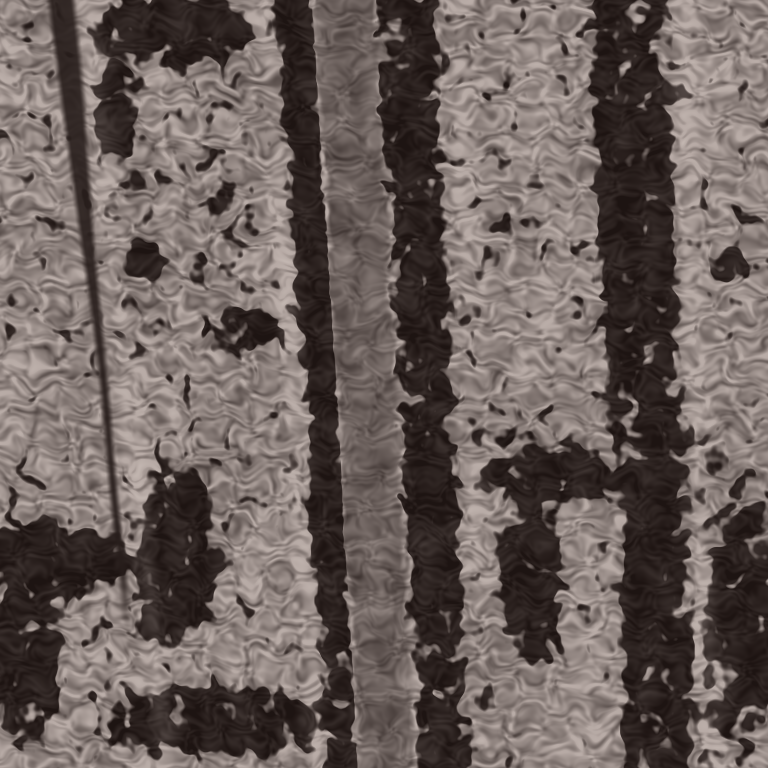
Give the GLSL for this texture, as a Shadertoy shader.

```glsl
const vec3 SHADOW_COLOR = vec3(0.115, 0.078, 0.070);
const vec3 PILE_COLOR = vec3(0.715, 0.665, 0.645);
const vec3 SHEEN_COLOR = vec3(0.81, 0.765, 0.74);

const float SLANT_LEFT = 0.12;
const float SLANT_RIGHT = 0.04;
const vec2 FLECK_SCALE = vec2(38.0, 36.0);
const vec2 RIPPLE_SCALE = vec2(32.0, 88.0);
const vec2 FIBRE_SCALE = vec2(75.0, 140.0);
const float RAGGEDNESS = 0.85;
const float PILE_TONE = 0.75;
const float GREY_TONE = 0.50;

// Dark stripes: centre, half width, strength
const vec3 BANDS[3] = vec3[3](
    vec3(0.383, 0.024, 0.92),
    vec3(0.530, 0.036, 0.82),
    vec3(0.818, 0.050, 0.78));

// Worn patches: centre, radii
const vec4 DARK_PATCHES[12] = vec4[12](
    vec4(0.23, 0.04, 0.12, 0.055), vec4(0.15, 0.15, 0.03, 0.08),
    vec4(0.19, 0.34, 0.032, 0.025), vec4(0.32, 0.43, 0.055, 0.03),
    vec4(0.23, 0.73, 0.065, 0.13), vec4(0.06, 0.73, 0.12, 0.06),
    vec4(0.03, 0.85, 0.055, 0.13), vec4(0.28, 0.94, 0.16, 0.055),
    vec4(0.72, 0.62, 0.10, 0.045), vec4(0.69, 0.75, 0.05, 0.13),
    vec4(0.95, 0.345, 0.028, 0.025), vec4(0.97, 0.80, 0.06, 0.18));

// Vertical folds that catch the light: position, half width, strength
const vec3 FOLDS[4] = vec3[4](
    vec3(0.112, 0.016, 0.17), vec3(0.343, 0.014, 0.18),
    vec3(0.598, 0.018, 0.13), vec3(0.886, 0.016, 0.20));

float hash(vec2 p) {
    vec3 q = fract(vec3(p.xyx) * 0.1031);
    q += dot(q, q.yzx + 33.33);
    return fract((q.x + q.y) * q.z);
}

float cornerSlope(vec2 cell, vec2 offset) {
    float angle = 6.2832 * hash(cell);
    return dot(vec2(cos(angle), sin(angle)), offset);
}

float gradientNoise(vec2 p) {
    vec2 i = floor(p), f = fract(p);
    vec2 w = f * f * f * (f * (f * 6.0 - 15.0) + 10.0);
    vec2 e = vec2(1.0, 0.0);
    float low = mix(cornerSlope(i, f), cornerSlope(i + e, f - e), w.x);
    float high = mix(cornerSlope(i + e.yx, f - e.yx), cornerSlope(i + 1.0, f - 1.0), w.x);
    return mix(low, high, w.y);
}

float stripe(float x, float centre, float halfWidth, float soft) {
    return 1.0 - smoothstep(halfWidth - soft, halfWidth + soft, abs(x - centre));
}

// How far the pile is worn down, before ragged edges are added
float wear(vec2 p, float u) {
    float cover = 0.08 + 0.35 * gradientNoise(vec2(u * 9.0, p.y * 6.0) + 40.0);
    for (int i = 0; i < 3; i++) {
        float band = stripe(u, BANDS[i].x, BANDS[i].y, 0.016);
        float fade = 1.0 + 0.5 * gradientNoise(vec2(u * 6.0 + float(i) * 7.0, p.y * 5.0));
        cover = max(cover, band * BANDS[i].z * fade);
    }
    for (int i = 0; i < 12; i++) {
        float d = length((p - DARK_PATCHES[i].xy) / DARK_PATCHES[i].zw);
        cover = max(cover, 0.85 * (1.0 - smoothstep(0.5, 1.25, d)));
    }
    return cover;
}

void mainImage(out vec4 fragColor, in vec2 fragCoord) {
    vec2 p = fragCoord / iResolution.xy;
    p.y = 1.0 - p.y;
    float slant = mix(SLANT_LEFT, SLANT_RIGHT, smoothstep(0.0, 0.7, p.x));
    float u = p.x - slant * p.y + 0.004 * gradientNoise(p * 5.0);
    vec2 cloth = vec2(u, p.y);

    // Curling fibres
    vec2 curl = vec2(gradientNoise(cloth * 32.0), gradientNoise(cloth * 32.0 + 71.0));
    float ripple = gradientNoise(cloth * RIPPLE_SCALE + curl * 2.2);
    float fibre = gradientNoise(cloth * FIBRE_SCALE + curl * 2.5 + 19.0);
    float fleck = gradientNoise(cloth * FLECK_SCALE + curl * 0.9 + 8.0);
    fleck += 0.4 * gradientNoise(cloth * FLECK_SCALE * 2.1 + 53.0);
    float mottle = gradientNoise(cloth * vec2(28.0, 22.0) + 90.0);
    float broad = gradientNoise(cloth * vec2(9.0, 4.0) + 30.0);

    // Light pile and the flatter grey stripe
    float tone = PILE_TONE + 0.50 * ripple + 0.28 * fibre + 0.16 * broad;
    float greyEdge = u + 0.012 * fleck;
    float grey = stripe(greyEdge, 0.447, 0.040, 0.005);
    float greyTone = GREY_TONE + 0.22 * ripple + 0.20 * fibre + 0.22 * mottle;
    tone = mix(tone, greyTone, grey);

    // Ragged dark wear
    float cover = wear(p, u) * (1.0 - 0.9 * grey);
    float patchOfPile = stripe(p.x, 0.772, 0.04, 0.012) * smoothstep(0.63, 0.68, p.y);
    cover *= 1.0 - 0.75 * patchOfPile;
    float dark = smoothstep(0.33, 0.56, cover + RAGGEDNESS * fleck * (1.0 - 0.65 * grey));
    float darkTone = 0.08 + 0.12 * mottle + 0.14 * fibre + 0.08 * ripple;
    tone = mix(tone, darkTone, dark);

    // Tapering seam and soft folds
    float seamWidth = mix(0.016, 0.005, smoothstep(0.0, 0.5, p.y));
    float seam = stripe(u, 0.080 - 0.004 * p.y, seamWidth, 0.005);
    tone = mix(tone, 0.06, 0.9 * seam * (1.0 - smoothstep(0.72, 0.85, p.y)));
    for (int i = 0; i < 4; i++) {
        float d = (u - FOLDS[i].x) / FOLDS[i].y;
        tone += FOLDS[i].z * exp(-d * d) * (0.75 + 0.8 * broad);
    }

    vec3 color = mix(SHADOW_COLOR, PILE_COLOR, clamp(tone, 0.0, 1.0));
    color = mix(color, SHEEN_COLOR, clamp((tone - 1.0) * 1.6, 0.0, 1.0));
    fragColor = vec4(color, 1.0);
}
```
